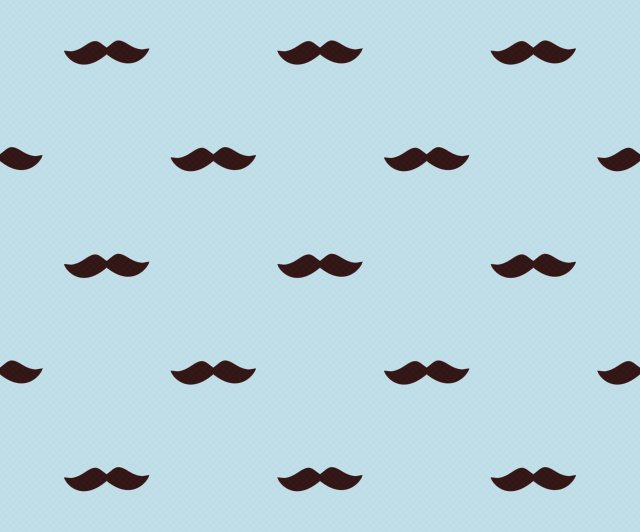
This pattern is drawn by a Shadertoy shader. Its source:

```glsl
const float COLUMNS = 3.0;            // motifs across the canvas
const float ROW_STEP = 0.5;           // row spacing, in column widths
const float HALF_WIDTH = 0.199;       // half a moustache, in column widths
const float TILT = 0.027;             // slight rise towards the right tip
const float WEAVE_COUNT = 64.0;       // fabric dots per column width
const float WEAVE_DEPTH = 0.010;
const float HALO_WIDTH = 0.009;       // pale rim, in column widths
const float HALO_STRENGTH = 0.55;
const vec3 CLOTH = vec3(0.75, 0.87, 0.91);
const vec3 HAIR = vec3(0.20, 0.09, 0.09);
const vec3 HALO = vec3(0.82, 0.87, 0.90);

// Upper (x) and lower (y) outline at distance a from the middle, tip at a = 1
vec2 outline(float a) {
    a = clamp(a, 0.0, 0.999);
    float spread = a < 0.27 ? 0.26 : 0.33;
    float offset = (a - 0.27) / spread;
    float upper = 0.04 + 0.24 * exp(-offset * offset) + 0.03 * smoothstep(0.8, 1.0, a);
    float lower = mix(-0.04, 0.06, a) - 0.93 * a * pow(1.0 - a, 0.75);
    return vec2(upper, lower);
}

// Approximate signed distance, corrected by the slope of each edge
float moustache(vec2 p) {
    const float STEP = 0.01;
    p.y -= TILT * p.x;
    float a = abs(p.x);
    vec2 edge = outline(a);
    vec2 slope = (outline(a + STEP) - outline(a - STEP)) / (2.0 * STEP);
    vec2 gap = vec2(p.y - edge.x, edge.y - p.y) / sqrt(1.0 + slope * slope);
    return max(max(gap.x, gap.y), a - 1.0);
}

// Brick lattice: every other row shifts by half a column
vec2 brickCell(vec2 p) {
    float row = round(p.y / ROW_STEP);
    float shift = 0.5 * mod(row, 2.0);
    return vec2(fract(p.x - shift + 0.5) - 0.5, p.y - row * ROW_STEP);
}

// Fine staggered dots of the fabric
float weave(vec2 p) {
    vec2 wave = cos(6.28318 * WEAVE_COUNT * 0.5 * p);
    return wave.x * wave.y;
}

void mainImage(out vec4 fragColor, in vec2 fragCoord) {
    float pixel = COLUMNS / iResolution.x;
    vec2 p = (fragCoord - 0.5 * iResolution.xy) * pixel;
    float d = moustache(brickCell(p) / HALF_WIDTH) * HALF_WIDTH;

    // Cloth with a faint pale rim around each motif
    float halo = HALO_STRENGTH * (1.0 - smoothstep(0.0, HALO_WIDTH, d));
    vec3 color = mix(CLOTH, HALO, halo);

    // Motif with smoothed edges
    float cover = 1.0 - smoothstep(-0.75 * pixel, 0.75 * pixel, d);
    color = mix(color, HAIR, cover);

    color += WEAVE_DEPTH * weave(p);
    fragColor = vec4(color, 1.0);
}
```
